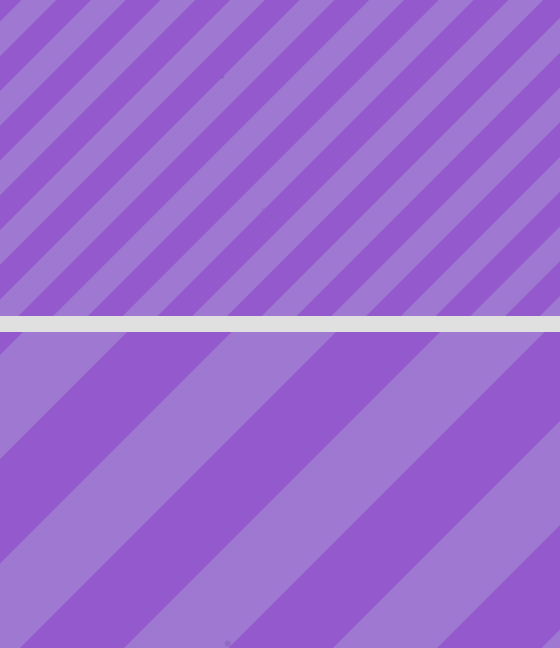
Top, the full canvas; bottom, a detail of the centre.
This pattern is drawn by a WebGL 1 fragment shader. Its source:

```glsl
precision highp float;
// Diagonal candy stripes in two purples, rising to the right at 45 degrees.
// A repeated band distance gives smooth edges; a short loop adds faint
// specks of wear along a curve, with hashed size and strength.

uniform vec2 u_resolution;

const vec3 DEEP_PURPLE = vec3(0.58, 0.35, 0.80);
const vec3 PALE_PURPLE = vec3(0.62, 0.47, 0.82);
const vec3 SPECK_COLOR = vec3(0.46, 0.34, 0.62);

// Lengths are fractions of the canvas height.
const float STRIPE_PERIOD = 0.2201;
const float STRIPE_START = 0.0678;
const float PALE_SHARE = 0.5;
const int SPECK_COUNT = 3;

// Sine-free hash of one number, in 0..1.
float hash(float n) {
  n = fract(n * 0.1031);
  n *= n + 33.33;
  return fract(n * (n + n));
}

// Coverage of a repeating band that begins at each whole period.
float stripeMask(float along, float period, float share, float blur) {
  float halfWidth = 0.5 * share * period;
  float offset = mod(along, period) - halfWidth;
  float nearest = min(abs(offset), period - abs(offset));
  return 1.0 - smoothstep(-blur, blur, nearest - halfWidth);
}

// Soft round dot.
float speckMask(vec2 p, vec2 center, float radius, float blur) {
  return 1.0 - smoothstep(radius - blur, radius + blur, length(p - center));
}

// Sparse specks follow a quadratic path down across the cloth.
float wearMask(vec2 p, float blur) {
  float wear = 0.0;
  for (int i = 0; i < SPECK_COUNT; i++) {
    float k = float(i);
    vec2 center = vec2(0.704, 0.755) + k * vec2(0.1765, -0.614)
                + k * k * vec2(-0.0495, 0.197);
    float radius = mix(0.003, 0.005, hash(k + 1.7));
    float strength = mix(0.25, 0.45, hash(k + 9.3));
    wear = max(wear, strength * speckMask(p, center, radius, blur));
  }
  return wear;
}

void main() {
  vec2 p = gl_FragCoord.xy / u_resolution.y;
  float pixel = 1.0 / u_resolution.y;

  // Distance from the top left corner, measured along the top edge.
  float along = p.x + 1.0 - p.y - STRIPE_START;
  float pale = stripeMask(along, STRIPE_PERIOD, PALE_SHARE, pixel);

  vec3 color = mix(DEEP_PURPLE, PALE_PURPLE, pale);
  color = mix(color, SPECK_COLOR, wearMask(p, pixel));
  gl_FragColor = vec4(color, 1.0);
}
```
